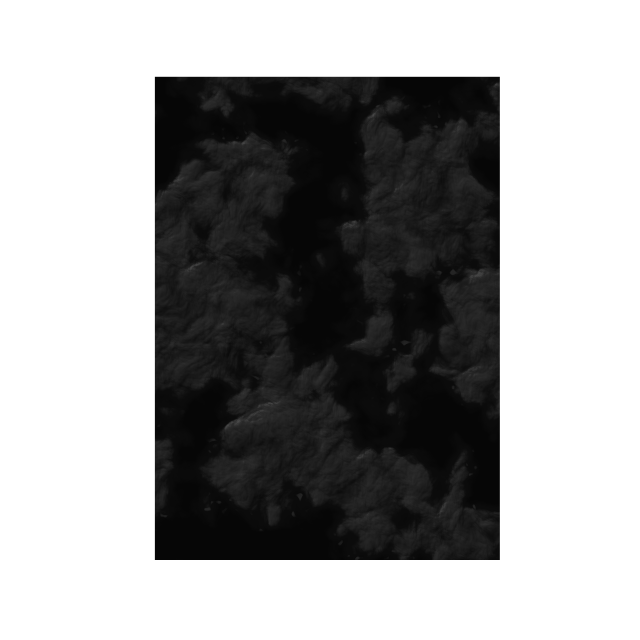
Write a WebGL 2 fragment shader that draws this texture.

```glsl
#version 300 es
precision highp float;
// Dim grey billowing clouds seen from above, on an upright black panel with a white margin.

#define PANEL_MIN vec2(0.242, 0.125)
#define PANEL_MAX vec2(0.781, 0.880)
#define MASS_FREQ 6.0
#define PUFF_FREQ 14.0
#define COVERAGE 0.035
#define WARP 0.035
#define CHANNEL_DEPTH 0.13
#define LIGHT_STEP vec2(-0.0018, 0.0026)
#define RELIEF 0.75
#define GAP_TONE 0.022
#define CLOUD_TONE 0.122
#define GLINT_TONE 0.10

const float TAU = 6.2831853;

uniform vec2 u_resolution;
out vec4 fragColor;

// Unit gradient for a lattice cell, wrapped to the period.
vec2 cellGradient(vec2 cell, float period) {
    uvec2 c = uvec2(mod(cell, period));
    uint h = c.x * 1597u + c.y * 51749u + uint(period) * 7919u;
    h = (h ^ (h >> 15)) * 739391u;
    h = (h ^ (h >> 13)) * 974711u;
    h ^= h >> 16;
    float angle = float(h & 65535u) / 65536.0 * TAU;
    return vec2(cos(angle), sin(angle));
}

// Gradient noise that repeats once per unit square at a whole frequency.
float noise(vec2 uv, float freq) {
    vec2 p = uv * freq + vec2(0.37, 0.71);
    vec2 i = floor(p);
    vec2 f = p - i;
    vec2 s = f * f * f * (f * (f * 6.0 - 15.0) + 10.0);
    vec2 e = vec2(1.0, 0.0);
    float a = dot(cellGradient(i, freq), f);
    float b = dot(cellGradient(i + e.xy, freq), f - e.xy);
    float c = dot(cellGradient(i + e.yx, freq), f - e.yx);
    float d = dot(cellGradient(i + e.xx, freq), f - e.xx);
    return mix(mix(a, b, s.x), mix(c, d, s.x), s.y);
}

float fbm(vec2 uv, float freq, int octaves) {
    float sum = 0.0, amp = 0.5;
    for (int i = 0; i < octaves; i++) {
        sum += amp * noise(uv, freq);
        freq *= 2.0;
        amp *= 0.5;
    }
    return sum;
}

// Folded noise: round puffs parted by sharp creases.
float billow(vec2 uv, float freq) {
    float sum = 0.0, amp = 0.5;
    for (int i = 0; i < 5; i++) {
        sum += amp * abs(noise(uv, freq));
        freq *= 2.0;
        amp *= 0.5;
    }
    return sum;
}

// Returns cloud height in x and puff thickness in y.
vec2 cloud(vec2 uv) {
    vec2 warp = WARP * vec2(fbm(uv, 9.0, 3), fbm(uv, 11.0, 3));
    vec2 q = uv + warp;
    float puffs = billow(q, PUFF_FREQ);
    float mass = 1.3 * fbm(q, MASS_FREQ, 4);
    // Two wide diagonal channels of open darkness.
    float channel = cos(2.0 * TAU * (q.x + q.y - 0.06));
    float height = mass - CHANNEL_DEPTH * channel + 0.6 * (puffs - 0.2);
    return vec2(height + COVERAGE, puffs);
}

float cloudTone(vec2 uv) {
    vec2 here = cloud(uv);
    float slope = here.x - cloud(uv + LIGHT_STEP).x;
    float cover = smoothstep(-0.05, 0.065, here.x);

    // Lit body with darker creases and a fine grain.
    float body = CLOUD_TONE + 0.06 * fbm(uv, 13.0, 3) + RELIEF * clamp(slope, -0.06, 0.06);
    body *= mix(0.72, 1.06, smoothstep(0.04, 0.24, here.y));
    body += 0.018 * noise(uv, 120.0);
    body += GLINT_TONE * smoothstep(0.045, 0.10, slope);

    // Sparse broken flecks along the gaps.
    float patches = smoothstep(0.08, 0.30, noise(uv, 15.0));
    float shore = smoothstep(-0.22, -0.06, here.x);
    float fleck = smoothstep(0.26, 0.50, noise(uv, 92.0)) * patches * shore;
    float gap = GAP_TONE + 0.02 * shore + GLINT_TONE * fleck;
    return mix(gap, max(body, GAP_TONE), cover);
}

void main() {
    vec2 uv = gl_FragCoord.xy / u_resolution;

    // Panel mask from a box distance, one pixel soft.
    vec2 outside = abs(uv - 0.5 * (PANEL_MIN + PANEL_MAX)) - 0.5 * (PANEL_MAX - PANEL_MIN);
    vec2 inside = clamp(0.5 - outside * u_resolution, 0.0, 1.0);
    float panel = inside.x * inside.y;

    fragColor = vec4(vec3(mix(1.0, cloudTone(uv), panel)), 1.0);
}
```
